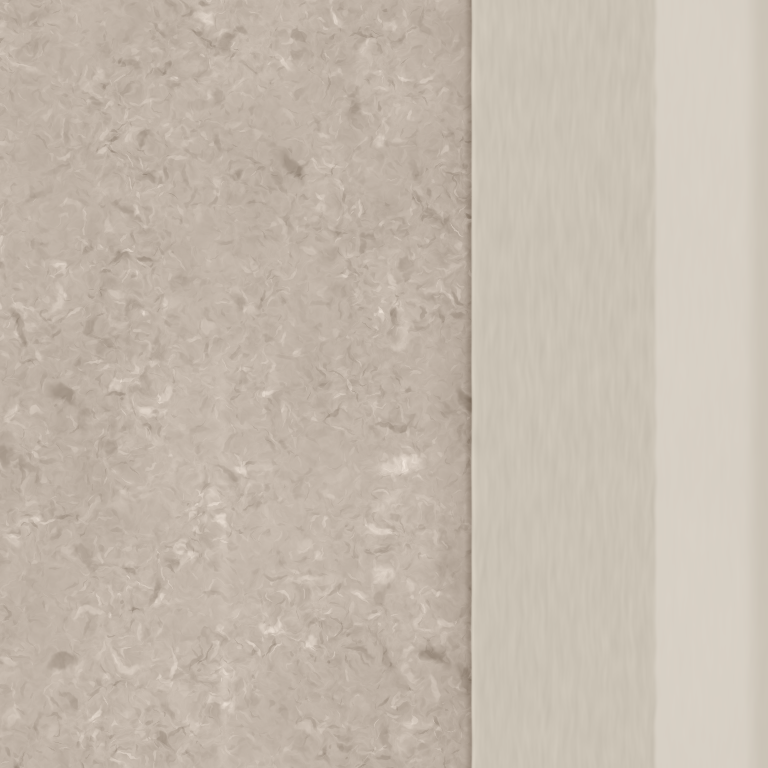
Reproduce this texture procedurally as a three.js fragment shader.

```glsl
// Speckled beige stone beside two painted upright boards.
// Warped gradient noise and layered curved chips form the stone;
// stretched noise gives the boards their fine vertical brush grain.
varying vec2 vUv;

vec2 hash2(vec2 p) {
  vec3 q = fract(vec3(p.xyx) * vec3(0.1031, 0.1030, 0.0973));
  q += dot(q, q.yzx + 33.33);
  return fract((q.xx + q.yz) * q.zy);
}

float gradientNoise(vec2 p) {
  vec2 i = floor(p), f = fract(p);
  vec2 u = f * f * f * (f * (f * 6.0 - 15.0) + 10.0);
  vec2 k = vec2(0.0, 1.0);
  float a = dot(hash2(i) * 2.0 - 1.0, f);
  float b = dot(hash2(i + k.yx) * 2.0 - 1.0, f - k.yx);
  float c = dot(hash2(i + k.xy) * 2.0 - 1.0, f - k.xy);
  float d = dot(hash2(i + k.yy) * 2.0 - 1.0, f - k.yy);
  return mix(mix(a, b, u.x), mix(c, d, u.x), u.y);
}

float fbm(vec2 p) {
  float sum = 0.0, amp = 0.6;
  for (int i = 0; i < 4; i++) {
    sum += amp * gradientNoise(p);
    p = mat2(0.8, 0.6, -0.6, 0.8) * p * 2.03 + 17.3;
    amp *= 0.55;
  }
  return sum;
}

// Soft bent ellipse: 1 inside, 0 outside
float flake(vec2 d, float angle, vec2 size, float bend) {
  float c = cos(angle), s = sin(angle);
  d = mat2(c, -s, s, c) * d;
  d.y += bend * d.x * d.x / size.x;
  return 1.0 - smoothstep(0.4, 1.0, length(d / size));
}

// Random chips, one per cell, with signed light or dark tone
float chips(vec2 p, float scale, float seed) {
  vec2 q = p * scale, base = floor(q);
  float sum = 0.0;
  for (int y = -1; y <= 1; y++) {
    for (int x = -1; x <= 1; x++) {
      vec2 cell = base + vec2(float(x), float(y));
      vec2 place = hash2(cell + seed);
      vec2 shape = hash2(cell + seed + 71.7);
      vec2 look = hash2(cell + seed + 143.1);
      vec2 size = vec2(mix(0.3, 0.75, shape.x), mix(0.10, 0.27, shape.y));
      float tone = look.x * 2.0 - 1.0;
      tone *= 0.4 + 0.6 * tone * tone;
      sum += tone * flake(q - cell - place, look.y * 6.283, size, shape.y - 0.3);
    }
  }
  return sum;
}

// Bright curling lines where the noise crosses zero
float curls(vec2 p, float scale) {
  return 0.3 - min(abs(fbm(p * scale)) * 2.6, 0.8);
}

// Larger marks that stand out from the scatter
float landmarks(vec2 p) {
  float dark = flake(p - vec2(0.086, 0.485), -0.65, vec2(0.027, 0.014), 0.2);
  dark += flake(p - vec2(0.027, 0.578), -1.1, vec2(0.034, 0.007), 0.35);
  dark += flake(p - vec2(0.004, 0.408), -1.0, vec2(0.022, 0.010), 0.2);
  dark += flake(p - vec2(0.384, 0.782), -0.7, vec2(0.030, 0.013), 0.3);
  dark += flake(p - vec2(0.606, 0.475), -1.4, vec2(0.022, 0.009), 0.1);
  dark += flake(p - vec2(0.565, 0.145), -0.5, vec2(0.027, 0.012), 0.3);
  dark += flake(p - vec2(0.080, 0.140), 0.4, vec2(0.025, 0.012), 0.3);
  float pale = flake(p - vec2(0.515, 0.393), 0.2, vec2(0.042, 0.014), 0.0);
  pale += flake(p - vec2(0.500, 0.253), -0.2, vec2(0.018, 0.013), 0.1);
  pale += flake(p - vec2(0.496, 0.815), 0.6, vec2(0.014, 0.010), 0.1);
  return pale * 0.8 - dark;
}

vec3 stone(vec2 p, float edge) {
  vec2 warp = vec2(fbm(p * 24.0), fbm(p * 24.0 + 41.0));
  vec2 q = p + warp * 0.022;
  float cloud = fbm(p * 5.0 + 3.0) + 0.7 * fbm(p * 13.0 + 29.0);
  float curl = curls(q, 32.0) + 0.8 * curls(q + 7.0, 62.0);
  float flecks = chips(q, 25.0, 5.0) + chips(q, 37.0, 19.0);
  flecks += 0.9 * chips(q, 56.0, 37.0) + 0.75 * chips(q, 84.0, 53.0);
  float busy = clamp(1.0 + 1.4 * gradientNoise(p * 9.0 + 13.0), 0.6, 1.5);
  float tone = 0.050 * cloud + busy * (0.042 * curl + 0.068 * flecks);
  tone += 0.11 * landmarks(q) * (0.85 + curl * 0.5);

  // Faint upright seam and a paler patch around it
  float seamX = p.x - 0.292 - 0.006 * gradientNoise(vec2(2.0, p.y * 16.0));
  float seam = exp(-seamX * seamX / 0.00007) * (1.0 - smoothstep(0.50, 0.59, p.y));
  vec2 patchOffset = (p - vec2(0.27, 0.26)) / vec2(0.13, 0.30);
  tone += seam * 0.028 + 0.020 * exp(-dot(patchOffset, patchOffset));

  // Shade gathers against the board
  tone -= 0.040 * smoothstep(edge - 0.07, edge, p.x);
  tone -= 0.11 * smoothstep(edge - 0.011, edge, p.x);
  return vec3(0.746, 0.697, 0.649) + tone * vec3(0.96, 1.0, 1.04);
}

vec3 boards(vec2 p, float edge) {
  float wave = 0.004 * gradientNoise(p * vec2(12.0, 18.0));
  float grain = gradientNoise(vec2((p.x + wave) * 110.0, p.y * 15.0));
  grain += 0.8 * gradientNoise(vec2((p.x + wave) * 210.0, p.y * 34.0));
  float joint = 0.853 + 0.0025 * gradientNoise(vec2(5.0, p.y * 28.0));
  float right = smoothstep(joint - 0.003, joint + 0.004, p.x);
  vec3 color = mix(vec3(0.791, 0.760, 0.709), vec3(0.842, 0.813, 0.770), right);
  color += grain * mix(0.028, 0.006, right) + 0.012 * fbm(p * 4.0);
  color += 0.045 * exp(-abs(p.x - edge - 0.003) / 0.003);
  return color - vec3(0.045, 0.046, 0.052) * smoothstep(0.965, 0.995, p.x);
}

void main() {
  float edge = 0.614 + 0.0012 * gradientNoise(vec2(9.0, vUv.y * 14.0));
  float side = smoothstep(edge - 0.0015, edge + 0.0015, vUv.x);
  vec3 color = mix(stone(vUv, edge), boards(vUv, edge), side);
  gl_FragColor = vec4(color, 1.0);
}
```
